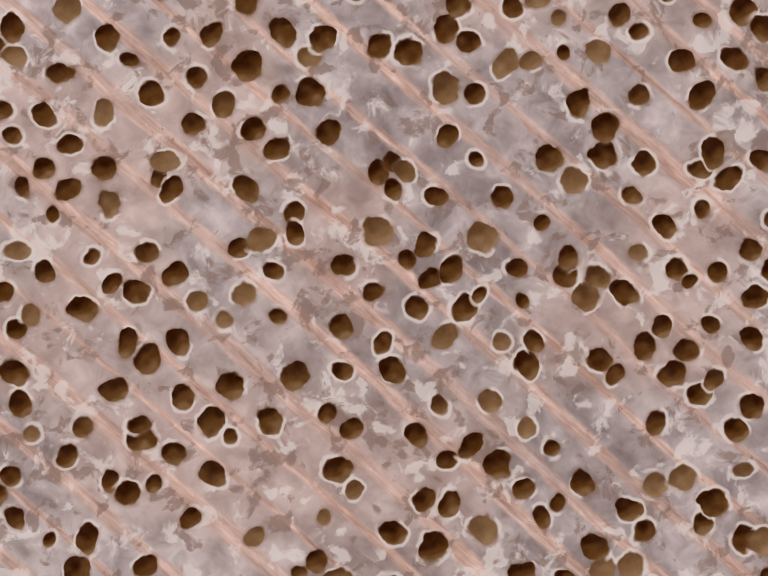
A Shadertoy shader for this texture:

```glsl
// Magnified end grain of hardwood: brown pores scattered between slanted pink rays.
#define RAY_ANGLE 0.72
#define RAY_COUNT 11.0
#define PORE_CELL 0.071
#define PORE_SHARE 0.80
#define EDGE 0.0026
#define GREY vec3(0.655, 0.588, 0.578)
#define PINK vec3(0.765, 0.615, 0.560)
#define PALE vec3(0.850, 0.795, 0.775)
#define UMBER vec3(0.490, 0.385, 0.345)
#define DARK vec3(0.190, 0.085, 0.030)
#define BROWN vec3(0.340, 0.205, 0.090)
#define TAN vec3(0.530, 0.400, 0.285)

float hash(vec2 p) {
    vec3 q = fract(p.xyx * 0.1031);
    q += dot(q, q.yzx + 33.33);
    return fract((q.x + q.y) * q.z);
}

float noise(vec2 p) {
    vec2 i = floor(p), f = fract(p);
    f = f * f * (3.0 - 2.0 * f);
    return mix(mix(hash(i), hash(i + vec2(1, 0)), f.x),
               mix(hash(i + vec2(0, 1)), hash(i + vec2(1, 1)), f.x), f.y);
}

mat2 rotation(float a) {
    return mat2(cos(a), sin(a), -sin(a), cos(a));
}

float fbm(vec2 p) {
    float sum = 0.0, amp = 0.5;
    for (int i = 0; i < 4; i++) {
        sum += amp * noise(p);
        p = rotation(0.6) * p * 2.03 + 17.0;
        amp *= 0.56;
    }
    return sum / 1.025;
}

// Signed distance to the nearest ray (x) and its index (y); g runs along the rays.
vec2 rayField(vec2 g) {
    float w = g.y + 0.022 * (noise(vec2(g.x * 3.5, g.y * 2.0)) - 0.5);
    float lane = w * RAY_COUNT + 0.45 * noise(vec2(w * 9.0, 3.0));
    return vec2((fract(lane) - 0.5) / RAY_COUNT, floor(lane));
}

// Mottled grey tissue with pale and umber flecks, crossed by the rays.
vec3 tissue(vec2 p, vec2 g) {
    vec2 s = p + 0.016 * (vec2(noise(p * 38.0), noise(p * 38.0 + 9.0)) - 0.5);
    vec3 col = GREY + 0.40 * (fbm(s * 24.0) - 0.5);
    col += 0.10 * (noise(p * 3.0 + 4.0) - 0.5) + 0.025 * (p.y - p.x);
    col = mix(col, PINK, 0.35 * smoothstep(0.35, 0.75, noise(p * 5.0 + 21.0)));

    vec2 ray = rayField(g);
    float width = mix(0.006, 0.014, hash(vec2(ray.y, 5.0)));
    float fray = 0.012 * (fbm(g * vec2(22.0, 60.0)) - 0.5);
    float band = smoothstep(width + 0.006, width - 0.005, abs(ray.x + fray));
    float streak = fbm(g * vec2(16.0, 110.0));
    vec3 rayCol = PINK + 0.42 * (streak - 0.5) + 0.15 * (fbm(s * 40.0) - 0.5);
    col = mix(col, rayCol, band * mix(0.55, 0.95, noise(g * vec2(5.0, 30.0))));

    col = mix(col, PALE, 0.70 * smoothstep(0.59, 0.73, fbm(s * 27.0 + 40.0)));
    col = mix(col, UMBER, 0.60 * smoothstep(0.58, 0.74, fbm(s * 34.0 + 80.0)));
    return col;
}

// Hollow, ragged pores: shaded at the upper left, lit at the lower right.
vec3 addPores(vec3 col, vec2 p, vec2 g) {
    vec2 home = floor(g / PORE_CELL);
    vec2 lit = normalize(vec2(0.9, -0.4));
    float rag = 0.75 * noise(p * 52.0) + 0.25 * noise(p * 130.0);
    for (int j = -1; j <= 1; j++)
    for (int i = -1; i <= 1; i++) {
        vec2 id = home + vec2(i, j);
        if (hash(id + 3.7) > PORE_SHARE) continue;
        vec2 jitter = vec2(hash(id + 11.3), hash(id + 27.9)) - 0.5;
        vec2 centre = (id + 0.5 + 0.72 * jitter) * PORE_CELL;
        float off = rayField(centre).x;
        centre.y += sign(off) * max(0.0, 0.023 - abs(off));

        vec2 q = g - centre;
        float r = mix(0.012, 0.027, sqrt(hash(id + 41.1)));
        vec2 oval = rotation(6.28 * hash(id + 53.0)) * q;
        oval.x *= mix(1.0, 1.4, hash(id + 61.0));
        float d = length(oval) - r * (0.72 + 0.54 * rag);

        // Broken pale lip and faint brown halo
        float lip = smoothstep(0.006, 0.001, abs(d - 0.004));
        col = mix(col, UMBER, 0.35 * smoothstep(0.009, 0.0, d));
        col = mix(col, PALE, 0.75 * lip * smoothstep(0.45, 0.68, noise(p * 31.0 + 7.0)));

        // Interior
        float t = dot(q, lit) / r + 0.9 * (noise(p * 60.0 + 13.0) - 0.5);
        vec3 inner = mix(DARK, BROWN, smoothstep(-0.65, 0.25, t));
        inner = mix(inner, TAN, 0.75 * smoothstep(0.25, 1.0, t));
        float filled = smoothstep(0.70, 0.95, hash(id + 77.0));
        inner = mix(inner, TAN + 0.07 * t, 0.75 * filled);
        inner += 0.10 * (fbm(p * 70.0) - 0.5);
        col = mix(col, inner, smoothstep(EDGE, -EDGE, d));
    }
    return col;
}

void mainImage(out vec4 fragColor, in vec2 fragCoord) {
    vec2 p = fragCoord / iResolution.y;
    vec2 g = rotation(RAY_ANGLE) * p + vec2(3.0, 2.0);
    vec3 col = addPores(tissue(p, g), p, g);
    fragColor = vec4(clamp(col, 0.0, 1.0), 1.0);
}
```
